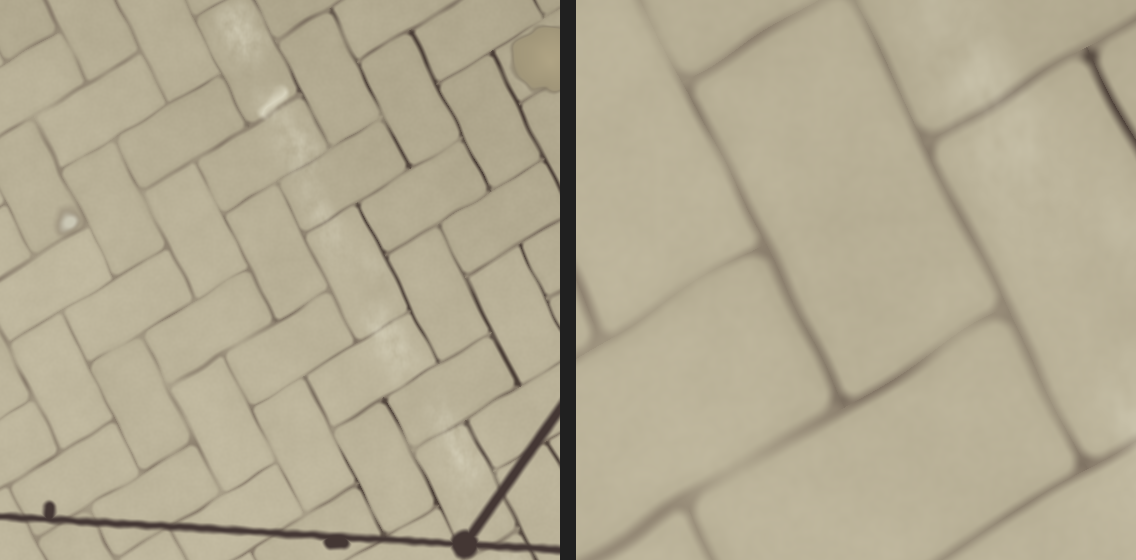
Left: the whole. Right: its middle third, enlarged.
A WebGL 1 fragment shader for this texture:

```glsl
precision highp float;
// Weathered herringbone paving in warm grey, with a wet sheen and a dark wire in front.
uniform vec2 u_resolution;

const vec3 STONE_LIGHT = vec3(0.748, 0.716, 0.616);
const vec3 STONE_DULL = vec3(0.682, 0.648, 0.548);
const vec3 JOINT_PALE = vec3(0.530, 0.480, 0.415);
const vec3 JOINT_DARK = vec3(0.270, 0.220, 0.195);
const vec3 SHEEN = vec3(0.880, 0.865, 0.785);
const vec3 PEBBLE = vec3(0.665, 0.620, 0.500);
const vec3 WIRE = vec3(0.265, 0.215, 0.205);

// Paving axes: one brick width along and across the pattern
const vec2 ORIGIN = vec2(0.494, 0.4255);
const vec2 AXIS_U = vec2(0.0960, 0.0581);
const vec2 AXIS_V = vec2(-0.0485, 0.0965);

float hash(vec2 p) {
  vec3 q = fract(p.xyx * vec3(0.1031, 0.1030, 0.0973));
  q += dot(q, q.yzx + 33.33);
  return fract((q.x + q.y) * q.z);
}

vec2 gradient(vec2 cell) {
  float angle = 6.2832 * hash(cell);
  return vec2(cos(angle), sin(angle));
}

// Gradient noise, roughly -0.7 to 0.7
float noise(vec2 p) {
  vec2 i = floor(p), f = fract(p);
  vec2 w = f * f * f * (f * (f * 6.0 - 15.0) + 10.0);
  vec2 x = vec2(1.0, 0.0);
  float low = mix(dot(gradient(i), f), dot(gradient(i + x), f - x), w.x);
  float high = mix(dot(gradient(i + x.yx), f - x.yx), dot(gradient(i + 1.0), f - 1.0), w.x);
  return mix(low, high, w.y);
}

float fbm(vec2 p) {
  float sum = 0.0, amp = 0.6;
  for (int k = 0; k < 3; k++) {
    sum += amp * noise(p);
    p = p * 2.1 + 17.3;
    amp *= 0.5;
  }
  return sum;
}

float cross2(vec2 a, vec2 b) { return a.x * b.y - a.y * b.x; }

vec2 toPaving(vec2 p) {
  vec2 d = p - ORIGIN;
  return vec2(cross2(d, AXIS_V), cross2(AXIS_U, d)) / cross2(AXIS_U, AXIS_V);
}

float roundedBox(vec2 p, vec2 halfSize, float radius) {
  vec2 q = abs(p) - halfSize + radius;
  return length(max(q, 0.0)) + min(max(q.x, q.y), 0.0) - radius;
}

float capsule(vec2 p, vec2 a, vec2 b, float radius) {
  vec2 d = b - a;
  return length(p - a - d * clamp(dot(p - a, d) / dot(d, d), 0.0, 1.0)) - radius;
}

float cover(float dist, float blur) { return 1.0 - smoothstep(-blur, blur, dist); }

// Bricks of two cells: upright where the diagonal index is 0 or 1, lying where 2 or 3
vec3 paving(vec2 p) {
  vec2 uv = toPaving(p) + 0.05 * vec2(noise(p * 15.0), noise(p * 15.0 + 41.0));
  vec2 cell = floor(uv);
  float phase = mod(cell.x + cell.y, 4.0);
  float lying = step(1.5, phase);
  float second = mod(phase, 2.0);
  vec2 corner = cell - second * mix(vec2(0.0, 1.0), vec2(1.0, 0.0), lying);
  vec2 halfSize = mix(vec2(0.5, 1.0), vec2(1.0, 0.5), lying);
  float id = hash(corner + 60.0);
  vec2 local = uv - corner - halfSize;
  local += 0.03 * (vec2(id, hash(corner + 91.0)) - 0.5);
  float edge = roundedBox(local, halfSize - 0.014, 0.05 + 0.10 * id);

  // Stone face: drift across the canvas, tone per brick, mottling and faint grain
  float dull = smoothstep(0.3, 1.6, p.x * 0.5 + p.y) + 0.35 * (id - 0.5) + 0.5 * fbm(p * 9.0);
  vec3 color = mix(STONE_LIGHT, STONE_DULL, clamp(dull, -0.1, 1.1));
  color += 0.016 * fbm(p * 40.0) + 0.008 * noise(p * 150.0);
  color -= 0.018 * smoothstep(-0.14, 0.0, edge);

  // Joints: faint on the left, deeper to the right and along the V axis
  vec2 side = abs(local) - halfSize;
  float steep = smoothstep(-0.05, 0.05, side.x - side.y);
  float depth = smoothstep(0.45, 0.95, p.x + 0.2 * p.y + 0.5 * noise(p * 7.0)) * mix(0.2, 1.0, steep);
  float wear = clamp(0.58 + 0.3 * depth + 0.8 * noise(p * 17.0 + 8.0), 0.15, 0.95);
  float joint = smoothstep(-0.048, 0.026, edge);
  return mix(color, mix(JOINT_PALE, JOINT_DARK, depth), joint * wear);
}

// Blotchy wet strip running down to the right
float wetStrip(vec2 p) {
  float offset = p.x - 0.425 - 0.5 * (0.96 - p.y) + 0.025 * noise(p * 8.0);
  float strip = exp(-offset * offset / 0.0015);
  float patches = smoothstep(-0.35, 0.35, noise(p * 9.0 + 5.0));
  return strip * patches * clamp(0.45 + 1.1 * fbm(p * vec2(42.0, 28.0)), 0.0, 1.0);
}

float wireDistance(vec2 p) {
  vec2 knot = vec2(0.83, 0.028);
  float d = capsule(p, vec2(-0.02, 0.079), knot, 0.0060);
  d = min(d, capsule(p, knot, vec2(1.02, 0.017), 0.0065));
  d = min(d, capsule(p, knot, vec2(1.02, 0.298), 0.0090));
  d = min(d, length(p - knot) - 0.025);
  d = min(d, capsule(p, vec2(0.088, 0.078), vec2(0.088, 0.094), 0.010));
  return min(d, capsule(p, vec2(0.592, 0.033), vec2(0.612, 0.032), 0.013));
}

void main() {
  vec2 p = gl_FragCoord.xy / u_resolution;
  vec3 color = paving(p);
  color = mix(color, SHEEN, 0.7 * wetStrip(p));

  // Loose stone, chipped corner and small pebble
  vec2 rough = p + 0.012 * vec2(noise(p * 30.0), noise(p * 30.0 + 9.0));
  float stone = length((rough - vec2(0.985, 0.895)) * vec2(0.9, 1.1)) - 0.062;
  color = mix(color, JOINT_DARK, 0.5 * cover(abs(stone) - 0.002, 0.007));
  color = mix(color, PEBBLE * (0.94 - 1.5 * stone), cover(stone, 0.006));
  float chip = capsule(rough, vec2(0.468, 0.797), vec2(0.508, 0.835), 0.005);
  color = mix(color, SHEEN, 0.85 * cover(chip, 0.008));
  float pebble = length(rough - vec2(0.124, 0.606)) - 0.015;
  color = mix(color, JOINT_PALE, 0.6 * cover(pebble - 0.009, 0.012));
  color = mix(color, SHEEN * 0.9, cover(pebble, 0.008));

  // Wire in front, slightly out of focus
  float wire = wireDistance(p + 0.003 * noise(p * 40.0));
  color = mix(color, WIRE, cover(wire, 0.0055));
  gl_FragColor = vec4(color, 1.0);
}
```
